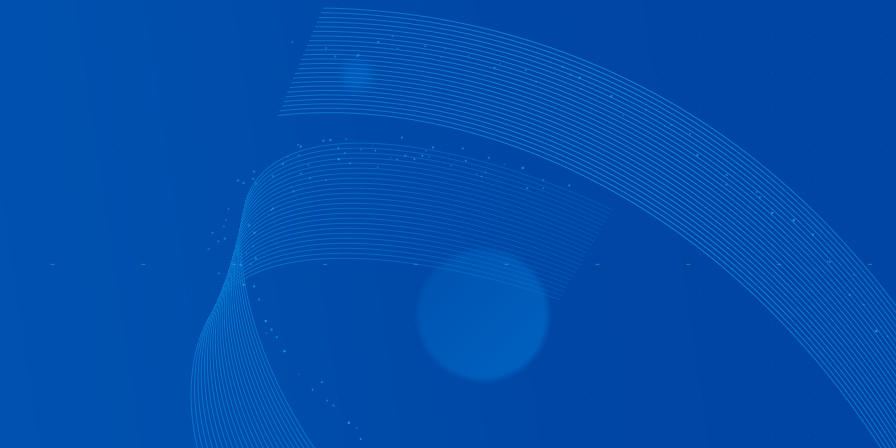
Reproduce this background procedurally as a Shadertoy shader.

```glsl
// Blue backdrop with two sweeping ribbons of fine lines, soft discs, a dot grid and sparkles.

float hash(float n) {
    return fract(sin(n * 127.1) * 43758.5453);
}

float cross2(vec2 a, vec2 b) {
    return a.x * b.y - a.y * b.x;
}

// Cubic Bezier; the columns are its control points.
vec2 curve(mat4x2 c, float t) {
    float u = 1.0 - t;
    return c * vec4(u * u * u, 3.0 * u * u * t, 3.0 * u * t * t, t * t * t);
}

// Lines blended between two edge curves. Each sign change marks a ruling through p.
float ribbon(vec2 p, mat4x2 edgeA, mat4x2 edgeB, vec2 strength, float px) {
    const float STEPS = 40.0;
    const float GAPS = 23.0;
    float ink = 0.0;
    float last = cross2(edgeB[0] - edgeA[0], p - edgeA[0]);
    for (float i = 1.0; i <= STEPS; i++) {
        float t = i / STEPS;
        vec2 a = curve(edgeA, t);
        float side = cross2(curve(edgeB, t) - a, p - a);
        if (side * last < 0.0) {
            t -= side / (side - last) / STEPS;
            a = curve(edgeA, t);
            vec2 across = curve(edgeB, t) - a;
            float s = dot(p - a, across) / dot(across, across);
            vec2 along = mix(curve(edgeA, t + 0.01) - a,
                             curve(edgeB, t + 0.01) - a - across, s);
            float spacing = abs(cross2(across, along)) / max(length(along), 1e-5) / GAPS;
            float d = abs(fract(s * GAPS + 0.5) - 0.5) * spacing;
            float inside = step(abs(s - 0.5), 0.5 + 0.5 / GAPS);
            float cover = clamp(0.5 + (0.0011 - d) / px, 0.0, 1.0);
            ink = max(ink, inside * cover * mix(strength.x, strength.y, t));
        }
        last = side;
    }
    return ink;
}

// Small dots scattered about a curve.
float sparkles(vec2 p, mat4x2 path, float seed, float px) {
    float ink = 0.0;
    for (float i = 0.0; i < 42.0; i++) {
        float n = i + seed;
        vec2 jitter = vec2(hash(n + 0.3), hash(n + 0.6)) - 0.5;
        vec2 center = curve(path, (i + hash(n)) / 42.0) + 0.055 * jitter;
        float radius = mix(0.0015, 0.0028, hash(n + 0.8));
        float dot_ = clamp(0.5 + (radius - length(p - center)) / px, 0.0, 1.0);
        ink = max(ink, dot_ * mix(0.35, 0.9, hash(n + 0.9)));
    }
    return ink;
}

void mainImage(out vec4 fragColor, in vec2 fragCoord) {
    vec2 p = fragCoord / iResolution.y;
    float px = 1.0 / iResolution.y;

    // Base gradient, lighter at the left
    vec3 col = mix(vec3(0.0, 0.318, 0.69), vec3(0.0, 0.272, 0.633),
                   smoothstep(-0.1, 1.7, p.x + 0.15 * p.y));

    // Faint dot grid
    const float PITCH = 0.081;
    vec2 cell = mod(p - vec2(0.023, 0.0) + vec2(0.5 * PITCH, 0.5 * PITCH - 1.0), PITCH) - 0.5 * PITCH;
    float gridDot = clamp(0.5 + (0.0013 - length(cell)) / px, 0.0, 1.0);
    col = mix(col, vec3(0.1, 0.45, 0.78), 0.3 * gridDot);

    // Soft discs
    vec2 q = p - vec2(1.078, 0.297);
    float disc = 1.0 - smoothstep(0.135, 0.157, length(q));
    col = mix(col, vec3(0.0, 0.38, 0.75), disc * clamp(0.7 + 1.3 * (q.x - q.y), 0.4, 1.0));
    float smallDisc = 1.0 - smoothstep(0.01, 0.052, length(p - vec2(0.796, 0.831)));
    col = mix(col, vec3(0.0, 0.38, 0.77), 0.7 * smallDisc);

    // Folded lower ribbon, in two joined spans
    float lower = ribbon(p,
        mat4x2(1.367, 0.531, 1.042, 0.688, 0.560, 0.779, 0.539, 0.505),
        mat4x2(1.250, 0.331, 1.016, 0.414, 0.620, 0.487, 0.495, 0.336),
        vec2(0.25, 0.72), px);
    lower = max(lower, ribbon(p,
        mat4x2(0.539, 0.505, 0.526, 0.336, 0.604, 0.141, 0.708, -0.01),
        mat4x2(0.495, 0.336, 0.424, 0.250, 0.411, 0.115, 0.443, -0.01),
        vec2(0.72, 0.65), px));
    col = mix(col, vec3(0.03, 0.53, 0.87), lower);

    // Broad upper ribbon, brightest near its middle
    float upper = ribbon(p,
        mat4x2(0.721, 0.982, 1.224, 0.974, 1.797, 0.740, 2.161, 0.063),
        mat4x2(0.620, 0.742, 1.042, 0.792, 1.654, 0.563, 2.031, -0.107),
        vec2(0.72, 0.78), px);
    float glow = exp(-5.0 * pow(p.x - 1.38, 2.0));
    col = mix(col, vec3(0.06, 0.56, 0.88), upper * (0.8 + 0.35 * glow));

    // Sparkles along the ribbons
    float spark = sparkles(p, mat4x2(0.664, 0.885, 1.094, 0.974, 1.693, 0.714, 2.018, 0.193), 11.0, px);
    spark = max(spark, sparkles(p, mat4x2(1.276, 0.570, 0.911, 0.714, 0.469, 0.753, 0.487, 0.388), 83.0, px));
    spark = max(spark, sparkles(p, mat4x2(1.120, 0.609, 0.391, 0.740, 0.482, 0.297, 0.807, 0.016), 157.0, px));
    col = mix(col, vec3(0.1, 0.62, 0.92), spark);

    // Row of short dashes
    vec2 dash = vec2(abs(mod(p.x - 0.016, 0.2027) - 0.10135), abs(p.y - 0.41));
    vec2 dashCover = clamp(0.5 + (vec2(0.0045, 0.001) - dash) / px, 0.0, 1.0);
    col = mix(col, vec3(0.25, 0.6, 0.87), 0.7 * dashCover.x * dashCover.y);

    fragColor = vec4(col, 1.0);
}
```
